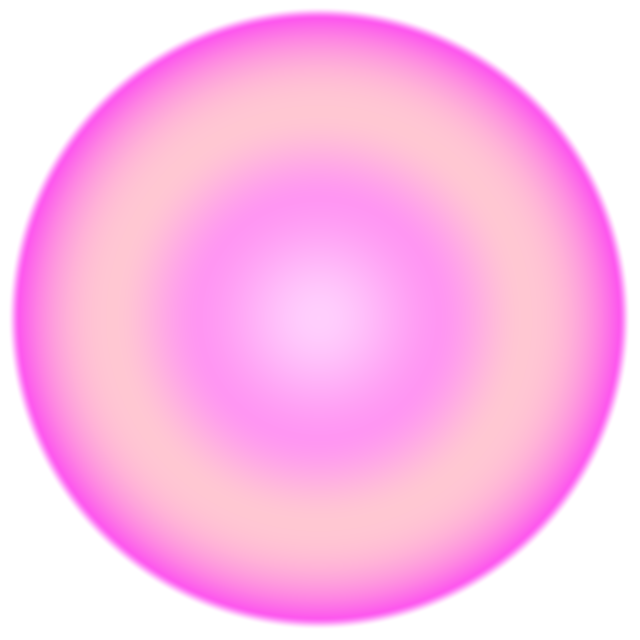
Write a WebGL 2 fragment shader that draws this background.

```glsl
#version 300 es
precision highp float;
// Draws a soft pink disc on white: pale core, violet ring, peach band, magenta rim.

#define CENTER vec2(0.4987, 0.5026)
#define RING_RADIUS 0.19
#define BAND_RADIUS 0.32
#define DISC_RADIUS 0.477
#define EDGE_BLUR 0.010
#define RIM_FALLOFF 2.25

uniform vec2 u_resolution;
out vec4 fragColor;

const vec3 WHITE   = vec3(1.0);
const vec3 CORE    = vec3(1.0, 0.81, 0.99);
const vec3 VIOLET  = vec3(1.0, 0.585, 0.95);
const vec3 PEACH   = vec3(1.0, 0.78, 0.825);
const vec3 MAGENTA = vec3(0.99, 0.28, 0.945);

// Colour of the disc at a given distance from its centre
vec3 discColor(float radius) {
  vec3 color = mix(CORE, VIOLET, smoothstep(0.0, RING_RADIUS + 0.01, radius));
  color = mix(color, PEACH, smoothstep(RING_RADIUS - 0.01, BAND_RADIUS, radius));
  float rim = clamp((radius - BAND_RADIUS) / (DISC_RADIUS - BAND_RADIUS), 0.0, 1.0);
  return mix(color, MAGENTA, pow(rim, RIM_FALLOFF));
}

void main() {
  // Square canvas units, centred on the canvas
  float side = min(u_resolution.x, u_resolution.y);
  vec2 point = (gl_FragCoord.xy - 0.5 * u_resolution) / side + 0.5;
  float radius = length(point - CENTER);

  // Blurred outer edge
  float outside = smoothstep(DISC_RADIUS - EDGE_BLUR, DISC_RADIUS + EDGE_BLUR, radius);
  fragColor = vec4(mix(discColor(radius), WHITE, outside), 1.0);
}
```
